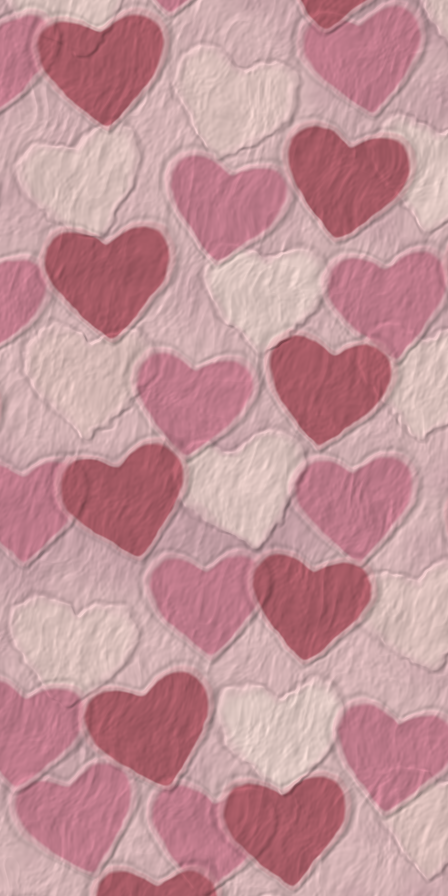
A Shadertoy shader for this pattern:

```glsl
// Overlapping cream, pink and red hearts painted on wrinkled rose plaster.
// Hearts sit on a jittered triangular lattice, stacked in three layers; a height
// field of slanted creases and raised paint edges is embossed by a side light.

const vec3 ROSE_DARK  = vec3(0.755, 0.610, 0.635);
const vec3 ROSE_LIGHT = vec3(0.825, 0.695, 0.700);
const vec3 BLUSH      = vec3(0.825, 0.705, 0.690);
const vec3 HEART_PAINT[3] = vec3[3](vec3(0.870, 0.785, 0.760),   // cream
                                    vec3(0.735, 0.465, 0.530),   // pink
                                    vec3(0.640, 0.345, 0.385));  // red
const vec3 LAYER_SIZE    = vec3(0.94, 0.95, 1.0);
const vec3 LAYER_SOFT    = vec3(0.008, 0.003, 0.002);  // edge blur
const vec3 LAYER_OPACITY = vec3(0.90, 0.94, 0.97);

const vec2  CELL         = vec2(0.285, 0.24);   // lattice spacing, canvas width = 1
const vec2  JITTER       = vec2(0.075, 0.065);
const float HEART_RADIUS = 0.135;
const float MAX_TILT     = 0.28;
const float EDGE_WOBBLE  = 0.010;
const float EDGE_RELIEF  = 0.45;
const vec2  LIGHT_STEP   = vec2(-0.0042, 0.0030);
const float LIGHT_GAIN   = 0.34;

float hash(vec2 p) {
    vec3 q = fract(p.xyx * 0.1031);
    q += dot(q, q.yzx + 33.33);
    return fract((q.x + q.y) * q.z);
}

float noise(vec2 p) {
    vec2 i = floor(p), f = fract(p);
    f = f * f * (3.0 - 2.0 * f);
    return mix(mix(hash(i), hash(i + vec2(1, 0)), f.x),
               mix(hash(i + vec2(0, 1)), hash(i + vec2(1, 1)), f.x), f.y);
}

// Steep, slightly slanted plaster creases, 0 to 1
float creases(vec2 p) {
    p += 0.030 * vec2(noise(p * 11.0), noise(p * 13.0 + 7.0));
    p.x -= 0.25 * p.y;
    float ridge = 1.0 - abs(2.0 * noise(p * vec2(38.0, 15.0)) - 1.0);
    return 0.42 * ridge + 0.36 * noise(p * vec2(85.0, 36.0) + 3.0)
         + 0.22 * noise(p * vec2(140.0, 95.0) + 9.0);
}

// Approximate distance to a plump heart: a circle sheared upwards on both sides
float heart(vec2 p, float radius) {
    vec2 q = p / (radius * vec2(1.0, 0.75)) + vec2(0.0, 0.2);
    float side = sqrt(q.x * q.x + 0.004);
    q.y -= 1.3 * side * (1.0 - 0.4 * side);
    return (length(q) - 1.0) * radius * 0.68;
}

// Paint colour in rgb, surface height in a
vec4 paintedWall(vec2 p) {
    float grain = creases(p);
    float patches = 0.65 * noise(p * 3.5 + 2.0) + 0.35 * noise(p * 14.0);
    vec3 colour = mix(ROSE_DARK, ROSE_LIGHT, smoothstep(0.2, 0.75, patches));
    float height = grain;

    vec2 ragged = vec2(noise(p * 24.0), noise(p * 24.0 + 40.0)) - 0.5;
    ragged += 0.5 * (vec2(noise(p * 65.0), noise(p * 65.0 + 90.0)) - 0.5);
    float pixel = 1.0 / iResolution.x;
    float row = floor(p.y / CELL.y);
    vec2 home = vec2(floor(p.x / CELL.x - 0.5 * row), row);

    for (int layer = 0; layer < 3; layer++) {
        float rough = layer == 0 ? 1.5 : 0.6;
        for (int k = 0; k < 9; k++) {
            vec2 id = home + vec2(k % 3 - 1, k / 3 - 1);
            // Three-colour lattice with a few swapped hearts
            float swapped = step(0.86, hash(id + 71.0));
            if (int(mod(id.x - id.y + swapped, 3.0) + 0.5) != layer) continue;

            vec2 centre = (id + vec2(0.5 + 0.5 * id.y, 0.5)) * CELL;
            centre += JITTER * (2.0 * vec2(hash(id + 11.0), hash(id + 29.0)) - 1.0);
            float tilt = MAX_TILT * (2.0 * hash(id + 47.0) - 1.0);
            vec2 local = p - centre + ragged * EDGE_WOBBLE * rough;
            local = mat2(cos(tilt), sin(tilt), -sin(tilt), cos(tilt)) * local;
            float size = LAYER_SIZE[layer] * mix(0.95, 1.04, hash(id + 83.0));
            float d = heart(local, HEART_RADIUS * size);

            // Body, with a faint pale rim of thinner paint
            float soft = LAYER_SOFT[layer] + 0.7 * pixel;
            float body = smoothstep(soft, -soft, d) * LAYER_OPACITY[layer];
            float rim = smoothstep(0.013, 0.007, d);
            vec3 paint = HEART_PAINT[layer];
            if (layer == 0) paint = mix(paint, BLUSH, 0.8 * hash(id + 5.0));
            paint *= 0.97 + 0.06 * noise(p * 18.0 + id);
            colour = mix(colour, mix(paint, ROSE_LIGHT, 0.55), 0.5 * rim);
            colour = mix(colour, paint, body);

            // Raised paint lip and the groove around it
            float groove = exp(-pow((d - 0.016) / 0.005, 2.0));
            float lip = exp(-pow((d - 0.004) / 0.006, 2.0));
            height += EDGE_RELIEF * (0.6 * rim + 0.5 * lip - 0.5 * groove);
            colour *= 1.0 - 0.07 * groove;
        }
    }
    return vec4(colour * (0.95 + 0.09 * grain), height);
}

void mainImage(out vec4 fragColor, in vec2 fragCoord) {
    vec2 p = fragCoord / iResolution.x;
    vec4 wall = paintedWall(p);

    // Emboss: slopes facing the light brighten, the others darken
    float slope = wall.a - paintedWall(p + LIGHT_STEP).a;
    float light = 1.0 + clamp(LIGHT_GAIN * slope, -0.24, 0.14);
    fragColor = vec4(clamp(wall.rgb * light, 0.0, 1.0), 1.0);
}
```
